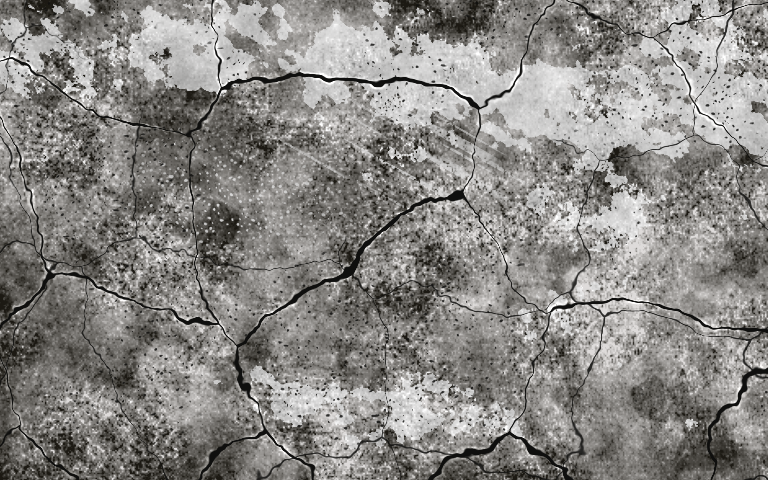
Give the GLSL for this texture, as a Shadertoy shader.

```glsl
// Weathered grey concrete with worn pale paint, pits, scratches and a network of dark cracks.

const vec3 CRACK_BLACK    = vec3(0.06, 0.06, 0.055);
const vec3 CONCRETE_DARK  = vec3(0.30, 0.29, 0.27);
const vec3 CONCRETE_LIGHT = vec3(0.68, 0.67, 0.66);
const vec3 PAINT_WHITE    = vec3(0.84, 0.84, 0.84);
const vec2 MAIN_CELLS = vec2(1.7, 2.8);   // crack cells per canvas height
const vec2 FINE_CELLS = vec2(2.6, 2.4);
const float MAIN_WIDTH = 0.0054;          // half widths
const float HAIR_WIDTH = 0.0020;
const float GRAIN_SCALE = 140.0;
const float GRAIN_DEPTH = 0.95;

float hash(vec2 p) {
    return fract(sin(dot(p, vec2(127.1, 311.7))) * 43758.5453);
}

vec2 hash2(vec2 p) {
    return vec2(hash(p), hash(p + 57.3));
}

float noise(vec2 p) {
    vec2 i = floor(p), f = fract(p);
    f = f * f * (3.0 - 2.0 * f);
    return mix(mix(hash(i), hash(i + vec2(1, 0)), f.x),
               mix(hash(i + vec2(0, 1)), hash(i + vec2(1, 1)), f.x), f.y);
}

vec2 noise2(vec2 p) {
    return vec2(noise(p), noise(p + 41.7)) - 0.5;
}

float fbm(vec2 p) {
    float sum = 0.0, amp = 0.516;
    for (int i = 0; i < 5; i++) {
        sum += amp * noise(p);
        p = mat2(1.6, 1.2, -1.2, 1.6) * p + 7.3;
        amp *= 0.5;
    }
    return sum;
}

// Signed distance to cell borders; level borders open wider than upright ones.
float cracks(vec2 p, vec2 cells, float wide, float thin, float seed) {
    vec2 home = floor(p * cells), nearId = home, nearVec = vec2(9.0);
    for (int k = 0; k < 9; k++) {
        vec2 id = home + vec2(k % 3 - 1, k / 3 - 1);
        vec2 v = (id + 0.1 + 0.8 * hash2(id + seed)) / cells - p;
        if (dot(v, v) < dot(nearVec, nearVec)) { nearVec = v; nearId = id; }
    }
    float d = 9.0;
    for (int k = 0; k < 25; k++) {
        vec2 id = nearId + vec2(k % 5 - 2, k / 5 - 2);
        if (id == nearId) continue;
        vec2 v = (id + 0.1 + 0.8 * hash2(id + seed)) / cells - p;
        vec2 normal = normalize(v - nearVec);
        float open = hash(id + nearId + seed * 1.7);
        float level = smoothstep(0.35, 0.85, abs(normal.y));
        float width = mix(thin * (0.6 + 0.8 * open), wide, level * smoothstep(-0.2, 0.7, open));
        width *= 0.5 + 0.7 * noise(p * 26.0) + 1.1 * smoothstep(0.84, 0.97, noise(p * 12.0 + seed));
        d = min(d, dot(0.5 * (v + nearVec), normal) - width);
    }
    return d;
}

// Scattered dots of random size, one per grid cell at most.
float specks(vec2 p, float scale, float share, float edge) {
    vec2 id = floor(p * scale);
    vec2 centre = 0.3 + 0.4 * hash2(id);
    float radius = 0.08 + 0.2 * hash(id + 9.1);
    float d = length(fract(p * scale) - centre) - radius;
    return step(hash(id + 31.7), share) * (1.0 - smoothstep(-edge * scale, edge * scale, d));
}

float blob(vec2 p, vec2 centre, vec2 size) {
    vec2 q = (p - centre) / size;
    return exp(-dot(q, q));
}

void mainImage(out vec4 fragColor, in vec2 fragCoord) {
    vec2 p = fragCoord / iResolution.y;
    float soft = max(0.7 / iResolution.y, 0.001);

    // Areas where paint survives: a sloping upper band and low patches
    float region = exp(-pow((p.y - 0.95 + 0.10 * p.x) / 0.19, 2.0));
    region = max(region, 0.85 * blob(p, vec2(0.85, 0.14), vec2(0.45, 0.08)));
    region = max(region, 0.6 * blob(p, vec2(1.2, 0.4), vec2(0.25, 0.3)));

    // Mottled concrete; the grain is calm in some places and rough in others
    vec2 turned = mat2(0.8, 0.6, -0.6, 0.8) * p;
    float grain = noise(turned * GRAIN_SCALE) + noise(p.yx * GRAIN_SCALE * 2.1 + 3.0) - 1.0;
    float rough = 0.45 + 0.75 * smoothstep(0.35, 0.65, fbm(p * 7.0 + 71.0));
    grain *= rough * (0.45 + 1.5 * abs(grain));
    float fine = fbm(p * 19.0 + 4.0) - 0.5;
    float tone = 0.60 + 1.4 * (fbm(p * 2.8 + 11.0) - 0.5) + 1.5 * fine + GRAIN_DEPTH * grain;
    tone += 0.28 * region;
    tone -= 0.35 * smoothstep(0.3, 0.0, p.x) + 0.3 * smoothstep(0.14, 0.0, p.y);
    tone -= 0.5 * smoothstep(0.56, 0.66, fbm(p * 11.0 + 23.0));
    vec3 color = mix(CONCRETE_DARK, CONCRETE_LIGHT, clamp(tone, -0.5, 1.5));

    // Flaking paint, broken into small ragged islands
    float flakes = 0.45 * fbm(p * vec2(7.0, 9.0)) + 0.55 * fbm(turned * vec2(24.0, 30.0) + 51.0);
    float wear = flakes + 0.30 * (region - 0.86) + 0.05 * grain;
    float paint = smoothstep(0.49, 0.515, wear);
    color = mix(color, PAINT_WHITE + 0.12 * grain + 0.2 * fine, 0.85 * paint);

    // Pale slanting scratches
    vec2 along = vec2(dot(p, vec2(0.87, -0.5)), dot(p, vec2(0.5, 0.87)));
    float scratch = smoothstep(0.74, 0.86, noise(vec2(along.x * 4.0, along.y * 130.0)));
    scratch *= blob(p, vec2(0.85, 0.66), vec2(0.32, 0.14)) * smoothstep(-0.5, 0.1, grain);
    color = mix(color, PAINT_WHITE, 0.85 * scratch);

    // Light grit and small dark pits
    float grit = specks(turned + 0.02 * fine, 80.0, 0.55, soft);
    grit *= 0.25 + blob(p, vec2(0.48, 0.58), vec2(0.3, 0.14));
    color = mix(color, PAINT_WHITE, min(0.8 * grit, 1.0));
    float pits = specks(turned + 0.03 * fine + 5.0, 95.0, 0.24, soft);
    pits *= smoothstep(0.3, 0.6, noise(p * 6.0));
    color = mix(color, CRACK_BLACK, 0.85 * pits);

    // Jagged cracks with chipped pale rims
    vec2 bent = p + 0.13 * noise2(p * 4.0) + 0.04 * noise2(p * 13.0);
    bent += 0.014 * noise2(p * 40.0) + 0.006 * noise2(p * 95.0);
    float mainCrack = cracks(bent, MAIN_CELLS, MAIN_WIDTH, HAIR_WIDTH, 3.0);
    float fineCrack = cracks(bent, FINE_CELLS, HAIR_WIDTH, HAIR_WIDTH * 0.6, 8.0);
    float rim = smoothstep(0.008, 0.002, mainCrack) * smoothstep(0.35, 0.6, noise(p * 28.0));
    color += 0.2 * rim;
    float hair = (1.0 - smoothstep(-soft, soft, fineCrack)) * smoothstep(0.42, 0.5, noise(p * 3.0 + 6.0));
    color = mix(color, CRACK_BLACK, 0.85 * hair);
    color = mix(color, CRACK_BLACK, 1.0 - smoothstep(-soft, soft, mainCrack));

    fragColor = vec4(clamp(color, 0.0, 1.0), 1.0);
}
```
